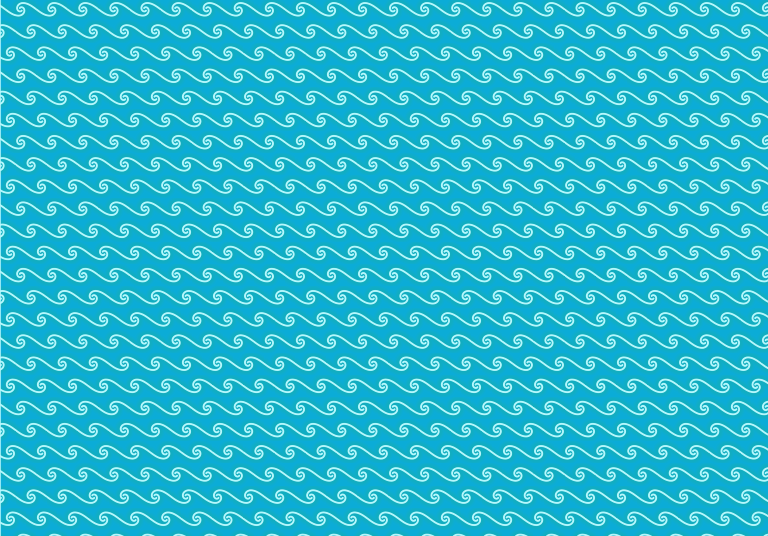
Reproduce this pattern procedurally as a WebGL 2 fragment shader.

```glsl
#version 300 es
precision highp float;
// Rows of curling surf lines on turquoise, each row stepped by a third of a wave.
// One arm (half-cosine slope into a logarithmic spiral) is measured as short
// segments; its half-turn copy completes the interlocking curl in every cell.

#define PERIOD 0.04046        // wave length, in canvas widths
#define ROW_STEP 0.02884      // distance between rows, in canvas widths
#define ROW_SHIFT 0.33333     // sideways step per row, in wave lengths
#define ANCHOR vec2(0.3507, 0.2717) // one curl centre, from the top left
#define LINE_WIDTH 0.060      // in wave lengths
#define CURL_RADIUS 0.215     // spiral radius at the crest, in wave lengths
#define CURL_DECAY 0.35       // tightening of the spiral per radian
#define CURL_TURN 4.1         // angle wound by the spiral
#define EDGE_WIDTH 0.0014     // pale strip at the left edge
#define SOFTNESS 0.62         // half width of the line's soft edge, in pixels

uniform vec2 u_resolution;
out vec4 outColor;

const float HALF_PI = 1.570796;
const int SLOPE_STEPS = 10;
const int CURL_STEPS = 22;

const vec3 DEEP_WATER = vec3(0.045, 0.675, 0.845);
const vec3 NEAR_WATER = vec3(0.07, 0.68, 0.75);
const vec3 FOAM = vec3(0.71, 0.97, 0.99);

float segmentDistance(vec2 p, vec2 a, vec2 b) {
    vec2 ab = b - a;
    vec2 ap = p - a;
    return length(ap - ab * clamp(dot(ap, ab) / dot(ab, ab), 0.0, 1.0));
}

// Spiral point; its tangent is level at the crest, where turn is zero.
vec2 curlPoint(float turn) {
    float angle = HALF_PI - atan(CURL_DECAY) + turn;
    return CURL_RADIUS * exp(-CURL_DECAY * turn) * vec2(cos(angle), sin(angle));
}

// Falls from the crest (t = 0) to the midpoint between two curls (t = 1).
vec2 slopePoint(float t) {
    vec2 crest = curlPoint(0.0);
    return vec2(mix(crest.x, 0.5, t), crest.y * cos(HALF_PI * t));
}

// Distance to the arm and to its half-turn copy.
float waveDistance(vec2 p) {
    float d = 1.0;
    vec2 a = slopePoint(1.0);
    for (int i = 1; i <= SLOPE_STEPS + CURL_STEPS; i++) {
        vec2 b = i <= SLOPE_STEPS
            ? slopePoint(1.0 - float(i) / float(SLOPE_STEPS))
            : curlPoint(CURL_TURN * float(i - SLOPE_STEPS) / float(CURL_STEPS));
        d = min(d, min(segmentDistance(p, a, b), segmentDistance(-p, a, b)));
        a = b;
    }
    return d;
}

void main() {
    vec2 canvas = vec2(gl_FragCoord.x, u_resolution.y - gl_FragCoord.y) / u_resolution.x;
    float pixel = 1.0 / (u_resolution.x * PERIOD);

    // Cell coordinates: curl centre at the origin, y upwards, one wave wide
    vec2 offset = canvas - ANCHOR;
    float row = floor(offset.y / ROW_STEP + 0.5);
    vec2 cell = vec2(offset.x, row * ROW_STEP - offset.y) / PERIOD;
    cell.x = fract(cell.x - row * ROW_SHIFT + 0.5) - 0.5;

    // Water is a little greener close to the foam line
    float d = waveDistance(cell);
    vec3 color = mix(NEAR_WATER, DEEP_WATER, smoothstep(0.04, 0.24, d));

    // Foam line with softened edges
    float halfWidth = 0.5 * LINE_WIDTH;
    float soft = SOFTNESS * pixel;
    float foam = 1.0 - smoothstep(halfWidth - soft, halfWidth + soft, d);
    color = mix(color, FOAM, foam);

    // Pale strip along the left edge
    float aa = 0.5 / u_resolution.x;
    float edge = 1.0 - smoothstep(EDGE_WIDTH - aa, EDGE_WIDTH + aa, canvas.x);
    color = mix(color, FOAM, 0.8 * edge);

    outColor = vec4(color, 1.0);
}
```
